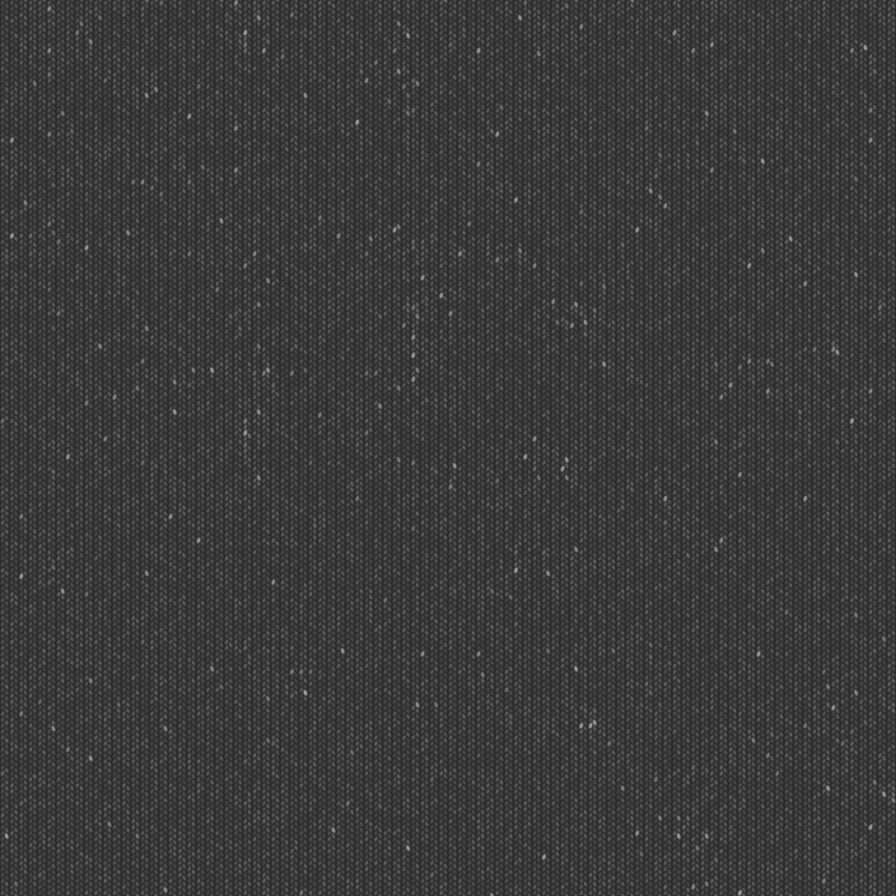
A three.js fragment shader for this texture:

```glsl
// Dark grey fine-knit fabric with zigzag wales and small clustered pale flecks.
varying vec2 vUv;

const vec3 GROUND = vec3(0.172);       // shadow between stitches
const vec3 THREAD = vec3(0.325);       // ordinary yarn
const vec3 FLECK = vec3(0.64);         // brightest stray fibres
const float WALES = 96.0;              // zigzag columns, two stitches wide
const float ROWS = 150.0;              // stitches up each half column
const float STAGGER = 0.5;             // row shift between half columns
const float SLANT = 0.4;               // mirrored rise of a stitch, in rows
const float PULL = 0.07;               // shift of stitches to the wale centre
const float YARN_VARIATION = 0.42;     // tone change from stitch to stitch
const float CLUSTER_SCALE = 11.0;      // fleck patches across the canvas
const float FLECK_MIN = 0.012;         // fleck chance outside patches
const float FLECK_MAX = 0.17;          // fleck chance inside patches
const float SOFTNESS = 0.0014;         // width of the smoothing filter
const int TAPS = 3;                    // filter samples per axis

float hash(vec2 p) {
  vec3 q = fract(vec3(p.xyx) * 0.1031);
  q += dot(q, q.yzx + 33.33);
  return fract((q.x + q.y) * q.z);
}

float valueNoise(vec2 p) {
  vec2 cell = floor(p);
  vec2 f = fract(p);
  f = f * f * (3.0 - 2.0 * f);
  float low = mix(hash(cell), hash(cell + vec2(1.0, 0.0)), f.x);
  float high = mix(hash(cell + vec2(0.0, 1.0)), hash(cell + vec2(1.0)), f.x);
  return mix(low, high, f.y);
}

// Chance that a stitch catches a pale fibre, higher in loose patches
float fleckChance(vec2 uv) {
  float patches = valueNoise(uv * CLUSTER_SCALE + 17.0);
  float detail = valueNoise(uv * CLUSTER_SCALE * 2.7 + 51.0);
  float cluster = smoothstep(0.35, 0.95, 0.6 * patches + 0.4 * detail);
  return mix(FLECK_MIN, FLECK_MAX, cluster * cluster) * mix(0.7, 1.2, uv.y);
}

vec3 knit(vec2 uv) {
  // Stagger and mirror the halves of each wale so that stitches zigzag upward
  vec2 grid = uv * vec2(2.0 * WALES, ROWS);
  float halfSide = mod(floor(grid.x), 2.0);
  float mirror = 1.0 - 2.0 * halfSide;
  grid.y -= STAGGER * halfSide + SLANT * mirror * (fract(grid.x) - 0.5);
  vec2 stitch = floor(grid);
  vec2 local = fract(grid) - 0.5;
  local.x -= PULL * mirror;

  // Rounded yarn with its own tone, a few stitches lighter than most
  float yarn = 1.0 - smoothstep(0.08, 0.57, length(local));
  float shade = hash(stitch + 7.0);
  float tone = 1.0 + YARN_VARIATION * (shade * shade - 0.33);
  vec3 color = mix(GROUND, THREAD * tone, yarn);

  // Pale fibre filling most of the stitch
  vec2 center = (stitch + 0.5) / vec2(2.0 * WALES, ROWS);
  float present = step(hash(stitch + 113.0), fleckChance(center));
  float strength = hash(stitch + 229.0);
  strength = mix(0.1, 0.95, strength * strength * strength);
  float fleck = 1.0 - smoothstep(0.18, 0.62, length(local * vec2(1.0, 0.9)));
  return mix(color, FLECK, present * strength * fleck);
}

void main() {
  // Average nearby samples to soften stitch edges
  vec3 total = vec3(0.0);
  for (int y = 0; y < TAPS; y++) {
    for (int x = 0; x < TAPS; x++) {
      vec2 offset = (vec2(float(x), float(y)) + 0.5) / float(TAPS) - 0.5;
      total += knit(vUv + offset * SOFTNESS);
    }
  }
  gl_FragColor = vec4(total / float(TAPS * TAPS), 1.0);
}
```
